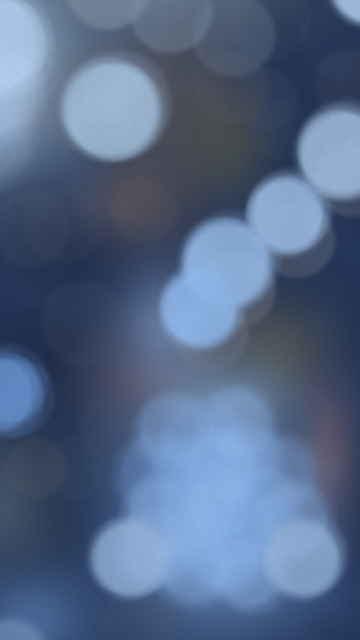
Give the GLSL for this background, as a Shadertoy shader.

```glsl
// Out-of-focus lights over a dark navy backdrop with muted warm patches.
// Soft glows set the large tones; translucent lens discs are layered on top,
// each averaged from shifted copies so that its rim splits into fine steps.

const float TAU = 6.2832;

vec2 hash2(vec2 q) {
    q = vec2(dot(q, vec2(127.1, 311.7)), dot(q, vec2(269.5, 183.3)));
    return fract(sin(q) * 43758.5);
}

float gradientDot(vec2 cell, vec2 corner, vec2 f) {
    return dot(hash2(cell + corner) * 2.0 - 1.0, f - corner);
}

float gradientNoise(vec2 q) {
    vec2 i = floor(q), f = fract(q);
    vec2 u = f * f * f * (f * (f * 6.0 - 15.0) + 10.0);
    vec2 e = vec2(0.0, 1.0);
    return mix(mix(gradientDot(i, e.xx, f), gradientDot(i, e.yx, f), u.x),
               mix(gradientDot(i, e.xy, f), gradientDot(i, e.yy, f), u.x), u.y);
}

// Gaussian patch of light
vec3 glow(vec3 base, vec2 p, vec2 centre, vec2 size, vec3 tint, float alpha) {
    vec2 d = (p - centre) / size;
    return mix(base, tint, alpha * exp(-dot(d, d)));
}

// Lens disc; spread sets how far its copies drift apart
vec3 bokeh(vec3 base, vec2 p, vec2 centre, float radius, float spread, vec3 tint, float alpha) {
    const int COPIES = 6;
    float cover = 0.0;
    for (int i = 0; i < COPIES; i++) {
        float a = 2.4 * float(i) + centre.x * 9.0;
        vec2 shift = spread * sqrt(float(i) / float(COPIES)) * vec2(cos(a), sin(a));
        float d = length(p - centre - shift) - radius;
        cover += 1.0 - smoothstep(-0.010, 0.010, d);
    }
    return mix(base, tint, alpha * cover / float(COPIES));
}

// Bright disc inside a wider, fainter one
vec3 haloDisc(vec3 base, vec2 p, vec2 centre, float radius, vec3 tint, float alpha) {
    vec3 c = bokeh(base, p, centre + 0.12 * radius, radius * 1.1, 0.012, tint, 0.22 * alpha);
    return bokeh(c, p, centre, radius, 0.020, tint, alpha);
}

vec3 backdrop(vec2 p) {
    vec3 c = vec3(0.125, 0.190, 0.320) * (1.0 + 0.30 * gradientNoise(p * 3.5 + 4.0));
    // grey haze at the upper and lower left
    c = glow(c, p, vec2(0.10, 1.60), vec2(0.29, 0.30), vec3(0.44, 0.53, 0.62), 0.85);
    c = glow(c, p, vec2(0.42, 1.83), vec2(0.38, 0.13), vec3(0.46, 0.53, 0.60), 0.65);
    c = glow(c, p, vec2(0.00, 0.38), vec2(0.15, 0.19), vec3(0.30, 0.37, 0.43), 0.75);
    // brown, olive and rust patches
    c = glow(c, p, vec2(0.50, 1.48), vec2(0.17, 0.28), vec3(0.31, 0.31, 0.34), 0.85);
    c = glow(c, p, vec2(0.37, 1.22), vec2(0.13, 0.12), vec3(0.37, 0.32, 0.33), 0.75);
    c = glow(c, p, vec2(0.63, 1.38), vec2(0.12, 0.14), vec3(0.30, 0.32, 0.29), 0.70);
    c = glow(c, p, vec2(0.44, 0.72), vec2(0.19, 0.12), vec3(0.36, 0.33, 0.38), 0.85);
    c = glow(c, p, vec2(0.76, 0.79), vec2(0.16, 0.16), vec3(0.33, 0.34, 0.32), 0.85);
    c = glow(c, p, vec2(0.91, 0.52), vec2(0.08, 0.17), vec3(0.39, 0.30, 0.33), 0.80);
    // blue light behind the bright groups
    c = glow(c, p, vec2(0.46, 0.87), vec2(0.13, 0.16), vec3(0.43, 0.51, 0.66), 0.85);
    c = glow(c, p, vec2(0.63, 0.67), vec2(0.13, 0.09), vec3(0.45, 0.54, 0.62), 0.80);
    c = glow(c, p, vec2(0.61, 0.34), vec2(0.27, 0.32), vec3(0.46, 0.62, 0.84), 0.95);
    return glow(c, p, vec2(0.09, 0.06), vec2(0.17, 0.13), vec3(0.31, 0.44, 0.64), 0.85);
}

// Dim discs strewn over the whole canvas, then a row of them at the top
vec3 dimDiscs(vec3 c, vec2 p) {
    for (int i = 0; i < 30; i++) {
        vec2 place = hash2(vec2(i, 3)), look = hash2(vec2(i, 8));
        vec3 tint = mix(vec3(0.34, 0.43, 0.54), vec3(0.42, 0.39, 0.40), look.x);
        c = bokeh(c, p, place * vec2(1.0, 1.78), mix(0.08, 0.12, look.y), 0.006,
                  tint, mix(0.04, 0.16, look.x));
    }
    for (int i = 0; i < 3; i++) {
        float k = float(i);
        c = bokeh(c, p, vec2(0.30 + 0.175 * k, 1.81 - 0.065 * k), 0.115, 0.010,
                  vec3(0.48, 0.56, 0.63), 0.60 - 0.17 * k);
    }
    return c;
}

// Lights along the left edge and in the upper corners
vec3 edgeLights(vec3 c, vec2 p) {
    c = glow(c, p, vec2(-0.03, 1.58), vec2(0.15, 0.25), vec3(0.66, 0.76, 0.89), 0.85);
    for (int i = 0; i < 3; i++) {
        float k = float(i);
        c = bokeh(c, p, vec2(0.02 * k - 0.05, 1.40 + 0.13 * k), 0.14, 0.035,
                  vec3(0.63, 0.74, 0.87) + 0.04 * k, 0.22 + 0.24 * k);
    }
    c = haloDisc(c, p, vec2(0.31, 1.47), 0.136, vec3(0.62, 0.73, 0.84), 0.90);
    c = haloDisc(c, p, vec2(1.02, 1.81), 0.10, vec3(0.66, 0.77, 0.90), 0.90);
    c = bokeh(c, p, vec2(0.01, 0.69), 0.11, 0.040, vec3(0.41, 0.58, 0.82), 0.85);
    return bokeh(c, p, vec2(0.03, -0.04), 0.10, 0.020, vec3(0.46, 0.57, 0.74), 0.65);
}

// Four pale discs on a curve that falls from the right edge to the middle
vec3 lightChain(vec3 c, vec2 p) {
    for (int i = 0; i < 4; i++) {
        float t = float(i) / 3.0;
        float bend = mix(smoothstep(0.0, 1.0, t), sin(t * TAU / 4.0), 0.55);
        vec2 centre = vec2(0.95 - 0.395 * bend, 1.35 - 0.43 * pow(t, 0.85));
        c = bokeh(c, p, centre + vec2(0.03, -0.07), 0.105, 0.006, vec3(0.47, 0.49, 0.52), 0.32);
        c = haloDisc(c, p, centre, 0.115 + 0.008 * cos(1.5 * TAU * t),
                     mix(vec3(0.62, 0.73, 0.86), vec3(0.55, 0.71, 0.91), t), 0.86);
    }
    return c;
}

// Heap of blue discs: a spiral fills the core, paler ones lie low at the sides
vec3 blueCluster(vec3 c, vec2 p) {
    vec2 middle = vec2(0.61, 0.38);
    for (int i = 0; i < 20; i++) {
        float k = float(i), a = 2.4 * k + 0.6;
        vec2 dir = vec2(cos(a), sin(a));
        vec2 centre = middle + dir * sqrt(k / 19.0) * vec2(0.21, 0.25);
        vec2 look = hash2(vec2(i, 21));
        vec3 tint = mix(vec3(0.49, 0.66, 0.90), vec3(0.59, 0.73, 0.91), look.x);
        c = bokeh(c, p, centre, mix(0.09, 0.12, look.y), 0.028, tint, mix(0.24, 0.46, look.x));
    }
    for (int i = 0; i < 2; i++) {
        float side = float(i) * 2.0 - 1.0;
        c = haloDisc(c, p, vec2(0.60 + 0.24 * side, 0.225), 0.106, vec3(0.58, 0.70, 0.85), 0.72);
    }
    return c;
}

void mainImage(out vec4 fragColor, in vec2 fragCoord) {
    vec2 p = fragCoord / iResolution.x;
    vec3 c = dimDiscs(backdrop(p), p);
    c = blueCluster(lightChain(edgeLights(c, p), p), p);
    c *= 1.0 + 0.06 * gradientNoise(p * 7.0) + 0.02 * gradientNoise(p * 60.0);
    fragColor = vec4(clamp(c, 0.0, 1.0), 1.0);
}
```
